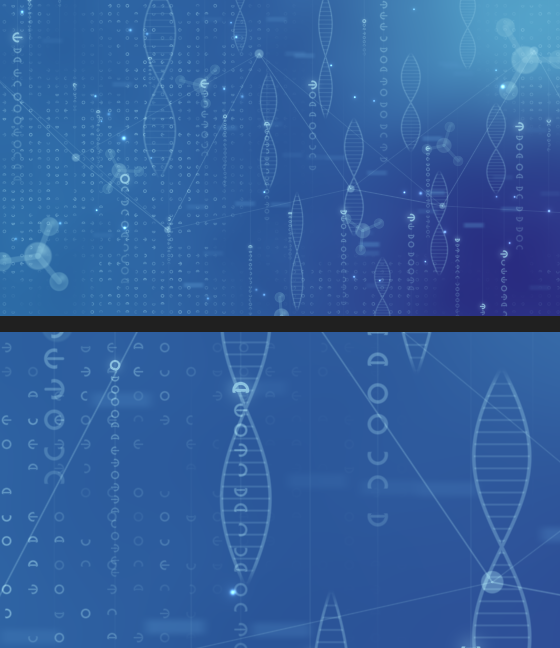
Top, the full canvas; bottom, a detail of the centre.
Write a Shadertoy shader that draws this background.

```glsl
const float PI = 3.14159;

vec2 hash2(vec2 p) {
    vec3 a = fract(p.xyx * vec3(.1031, .1030, .0973));
    a += dot(a, a.yzx + 33.33);
    return fract((a.xx + a.yz) * a.zy);
}

float gradientNoise(vec2 p) {
    vec2 i = floor(p), f = fract(p), u = f * f * (3. - 2. * f), e = vec2(0, 1);
    float a = dot(hash2(i) - .5, f), b = dot(hash2(i + e.yx) - .5, f - e.yx);
    float c = dot(hash2(i + e) - .5, f - e), d = dot(hash2(i + 1.) - .5, f - 1.);
    return 2. * mix(mix(a, b, u.x), mix(c, d, u.x), u.y);
}

// Coverage of a shape whose edge lies at distance r
float cover(float d, float r) {
    float px = 1. / iResolution.y;
    return 1. - smoothstep(r - px, r + px, d);
}

float segment(vec2 p, vec2 a, vec2 b) {
    vec2 ab = b - a;
    return length(p - a - ab * clamp(dot(p - a, ab) / dot(ab, ab), 0., 1.));
}

// Abstract mark: a ring cut open on one side, sometimes with a bar
float mark(vec2 q, vec2 seed, float r) {
    float turn = floor(seed.x * 4.) * PI * .5;
    float arc = cover(abs(length(q) - r), r * .2);
    arc *= 1. - cover(-dot(q, vec2(cos(turn), sin(turn))), -r * .35) * step(.3, seed.y);
    float bar = cover(segment(q, vec2(-r, 0), vec2(r, 0)), r * .16);
    return max(arc, bar * step(.5, seed.y));
}

float helix(vec2 q, float halfLen, float width) {
    float phase = q.y * PI / halfLen;
    float edge = width * abs(sin(phase)), slope = width * PI / halfLen * cos(phase);
    float strand = cover(abs(abs(q.x) - edge) / sqrt(1. + slope * slope), .0007 + width * .04);
    float gap = halfLen / 15.;
    float rung = cover(abs(mod(q.y, gap) - gap * .5), .001) * cover(abs(q.x), edge);
    return (strand + rung * .55) * smoothstep(halfLen, halfLen * .85, abs(q.y));
}

// Translucent ball: x is coverage, y is brightness
vec2 ball(vec2 q, float r) {
    float d = length(q) / r;
    float shine = exp(-dot(q / r - vec2(.3, .35), q / r - vec2(.3, .35)) * 7.);
    return vec2(1. - smoothstep(.86, 1.06, d), .3 + .25 * d * d + .5 * shine);
}

vec2 node(float i) {
    return vec2(.29 * i - .05, .52 + .32 * sin(2.2 * i + 1.));
}

void mainImage(out vec4 fragColor, in vec2 fragCoord) {
    vec2 p = fragCoord / iResolution.y;
    vec2 uv = fragCoord / iResolution.xy;
    float aspect = iResolution.x / iResolution.y;
    float cloud = gradientNoise(p * 3.) + .5 * gradientNoise(p * 7. + 9.);

    // Blue field with a cyan upper right and an indigo lower right
    vec3 col = mix(vec3(.175, .395, .64), vec3(.175, .345, .61), smoothstep(.1, .65, uv.x));
    col = mix(col, vec3(.18, .45, .67), .6 * smoothstep(.35, 0., uv.x) * smoothstep(.9, .2, uv.y));
    col = mix(col, vec3(.33, .64, .79), smoothstep(.6, 0., length((uv - 1.) * vec2(1., .8))));
    col = mix(col, vec3(.17, .19, .52), smoothstep(.65, .08, length((uv - vec2(1, .08)) * vec2(1.1, .85))));
    col += cloud * vec3(.025, .045, .04);

    // Soft horizontal bands, denser on the right
    for (float i = 0.; i < 34.; i++) {
        vec2 h = hash2(vec2(i, 3.)), k = hash2(vec2(i, 8.));
        vec2 q = abs(p - vec2(aspect * sqrt(h.x), h.y));
        float band = smoothstep(.04, .022, q.x) * smoothstep(.013, .002, q.y);
        col = mix(col, vec3(.36, .61, .83), band * (.1 + .32 * k.x * k.x));
    }

    // Molecules: a centre ball with three arms
    for (float i = 0.; i < 7.; i++) {
        float big = step(2.5, abs(i - 3.)), size = mix(.55, 1., big);
        vec2 q = (p - vec2(.12 + .257 * i, fract(.19 + .27 * i))) / size;
        float alpha = mix(.28 + .2 * fract(i * .618), .62, big);
        for (float j = 0.; j < 3.; j++) {
            float angle = j * 2.1 + 1.2 + i * .85;
            vec2 arm = vec2(cos(angle), sin(angle)) * (.1 + .025 * fract(i * .37 + j * .6));
            float stick = 1. - smoothstep(.006, .012, segment(q, vec2(0), arm));
            col = mix(col, vec3(.5, .74, .85), stick * alpha * .5);
            vec2 atom = ball(q - arm, .031);
            col = mix(col, vec3(.52, .77, .86), atom.x * atom.y * alpha);
        }
        vec2 core = ball(q, .045);
        col = mix(col, vec3(.6, .83, .9), core.x * core.y * alpha * 1.2);
    }

    // Grid of tiny marks, fading away towards the middle
    vec2 pitch = vec2(.0278, .0255), cell = floor(p / pitch);
    vec2 h = hash2(cell), k = hash2(cell + 71.);
    float field = smoothstep(1.05, .55, p.x) + .7 * smoothstep(1.45, 1.7, p.x) * smoothstep(.45, .75, p.y);
    field += .55 * smoothstep(.22, .12, p.y) * smoothstep(.85, 1., p.x);
    field *= smoothstep(-.4, .15, cloud) * step(.22, k.x);
    float ink = mark(p - (cell + .5) * pitch, h, .0042) * min(field, 1.) * (.25 + .5 * k.y);

    // Falling streams of marks with a bright head
    for (float i = 0.; i < 24.; i++) {
        vec2 a = hash2(vec2(i, 21.)), b = hash2(vec2(i, 47.));
        float size = mix(.0035, .0105, b.x * b.x), gap = size * 3.6;
        vec2 q = p - vec2((i + .2 + .6 * a.x) * aspect / 24., a.y * 1.1);
        float row = floor(-q.y / gap + .5);
        float count = 6. + floor(b.y * 12.), inside = step(0., row) * step(row, count);
        float head = 1. - step(.5, abs(row));
        vec2 local = vec2(q.x, q.y + row * gap);
        float shade = mix(.6 - .35 * row / count, 1., head);
        ink += mark(local, hash2(vec2(row, i + 5.)), size * (1. + .25 * head)) * inside * shade;
        ink += exp(-dot(q, q) / (size * size * 5.)) * .25;
        ink += cover(abs(q.x), .0006) * .12 * smoothstep(.5, 0., abs(q.y));
    }

    // Double helices, the first one large
    for (float i = 0.; i < 11.; i++) {
        float first = 1. - step(.5, i);
        vec2 a = hash2(vec2(i, 63.));
        vec2 centre = mix(vec2(.67 + .09 * i, fract(i * .618 + .35)), vec2(.505, .74), first);
        vec2 size = mix(vec2(.13 + .08 * a.x, .017 + .014 * a.y), vec2(.31, .05), first);
        ink += helix(p - centre, size.x, size.y) * (.3 + .12 * a.x);
    }

    // Network of thin links and round nodes
    for (float i = 0.; i < 8.; i++) {
        vec2 a = node(i);
        float link = cover(segment(p, a, node(i + 1.)), .0008);
        link += cover(segment(p, a, node(i + 2.)), .0006) * .6;
        ink += link * .36 + cover(length(p - a), .009 + .006 * fract(i * .618)) * .45;
    }
    col = mix(col, vec3(.64, .86, .94), clamp(ink, 0., 1.) * .8);

    // Glowing sparks
    for (float i = 0.; i < 36.; i++) {
        vec2 a = hash2(vec2(i, 91.)), b = hash2(vec2(i, 113.));
        float d = length(p - a * vec2(aspect, 1)), r = .0025 + .0035 * b.x * b.x;
        col += vec3(.5, .7, .75) * (exp(-d * d / (r * r)) + .25 * exp(-d / (r * 1.8))) * (.3 + .7 * b.y);
    }

    fragColor = vec4(clamp(col, 0., 1.), 1);
}
```
